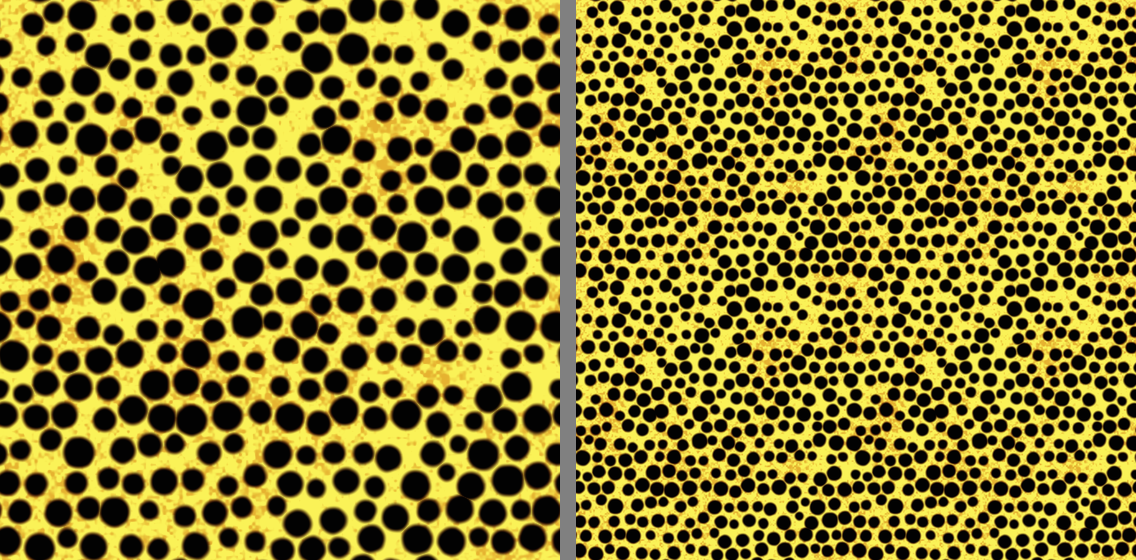
Left, the tile; right, the same tile 2 across and 2 down.
Write a three.js fragment shader that draws this pattern.

```glsl
// Soft black dots of mixed size packed on a mottled yellow ground, tiling both ways.
// Staggered, jittered cells hold one dot each; every dot is pushed away from its
// neighbours, then the distance to the nearest rim drives a warm, blurred edge.

varying vec2 vUv;

const float CELLS = 18.0;          // dots per side, even so the stagger wraps
const float JITTER = 0.64;         // random offset, in cells
const float RADIUS_MIN = 0.30;     // dot radii, in cells
const float RADIUS_MAX = 0.51;
const float SIZE_BIAS = 1.4;       // above 1 favours small dots
const float GAP = 0.14;            // wanted space between rims
const float SQUEEZE = 0.3;         // shrink of dots pressed from several sides
const float EDGE = 0.09;           // half width of the blurred rim
const float WOBBLE = 0.04;         // unevenness of the rim

const vec3 INK = vec3(0.008, 0.008, 0.008);
const vec3 YELLOW = vec3(0.98, 0.95, 0.34);
const vec3 ORANGE = vec3(0.90, 0.70, 0.19);
const vec3 RIM_WARMTH = vec3(0.0, 0.3, 0.5);

vec3 hash3(vec2 p) {
  vec3 q = fract((p.xyx + 17.0) * vec3(0.1031, 0.1030, 0.0973));
  q += dot(q, q.yxz + 33.33);
  return fract((q.xxy + q.yzz) * q.zyx);
}

// Value noise with a whole number of cells per side, so that it wraps.
float noise(vec2 uv, float cells) {
  vec2 p = uv * cells;
  vec2 i = floor(p);
  vec2 f = fract(p);
  f = f * f * (3.0 - 2.0 * f);
  vec2 a = mod(i, cells) + cells;
  vec2 b = mod(i + 1.0, cells) + cells;
  float low = mix(hash3(a).x, hash3(vec2(b.x, a.y)).x, f.x);
  float high = mix(hash3(vec2(a.x, b.y)).x, hash3(b).x, f.x);
  return mix(low, high, f.y);
}

float stagger(float row) {
  return 0.5 * mod(row, 2.0) - 0.25;
}

// Centre (xy) and radius (z) of a dot before it is pushed.
vec3 looseDot(vec2 cell) {
  vec3 h = hash3(mod(cell, CELLS));
  vec2 centre = cell + 0.5 + vec2(stagger(cell.y), 0.0) + JITTER * (h.xy - 0.5);
  return vec3(centre, mix(RADIUS_MIN, RADIUS_MAX, pow(h.z, SIZE_BIAS)));
}

// The same dot after its neighbours have pushed it aside.
vec3 packedDot(vec2 cell) {
  vec3 dot0 = looseDot(cell);
  vec2 push = vec2(0.0);
  float pressure = 0.0;
  for (int y = -1; y <= 1; y++) {
    for (int x = -1; x <= 1; x++) {
      if (x == 0 && y == 0) continue;
      vec3 other = looseDot(cell + vec2(float(x), float(y)));
      vec2 away = dot0.xy - other.xy;
      float dist = max(length(away), 0.001);
      float overlap = 0.5 * max(dot0.z + other.z + GAP - dist, 0.0);
      push += away / dist * overlap;
      pressure += overlap;
    }
  }
  float radius = dot0.z - SQUEEZE * (pressure - length(push));
  return vec3(dot0.xy + push, max(radius, 0.85 * RADIUS_MIN));
}

// Signed distance to the nearest rim, in cells.
float dotDistance(vec2 p) {
  float nearest = 10.0;
  for (int y = -1; y <= 1; y++) {
    float row = floor(p.y) + float(y);
    float column = floor(p.x - stagger(row));
    for (int x = -1; x <= 1; x++) {
      vec3 d = packedDot(vec2(column + float(x), row));
      nearest = min(nearest, length(p - d.xy) - d.z);
    }
  }
  return nearest;
}

void main() {
  // Mottled ground: fine grain gathered into broad patches
  float patches = noise(vUv, 9.0);
  float grain = 0.5 * (noise(vUv, 96.0) + noise(vUv, 170.0));
  float mottle = smoothstep(0.47, 0.87, grain + 0.4 * (patches - 0.5));
  vec3 ground = mix(YELLOW, ORANGE, mottle);

  // Dots with a rim that darkens through warm brown
  float d = dotDistance(vUv * CELLS) + WOBBLE * (noise(vUv, 64.0) - 0.5);
  float light = smoothstep(-EDGE, EDGE, d);
  vec3 fade = pow(vec3(max(light, 0.0001)), 1.0 + RIM_WARMTH * (0.5 + patches));
  gl_FragColor = vec4(mix(INK, ground, fade), 1.0);
}
```
